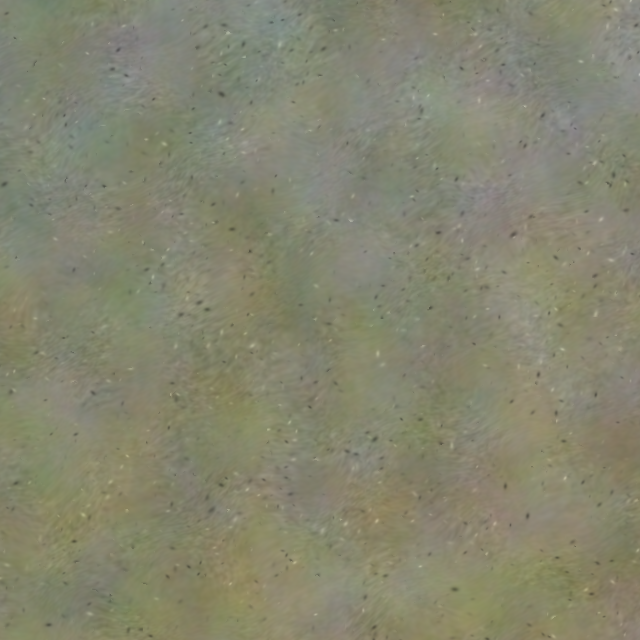
This texture is drawn by a Shadertoy shader. Its source:

```glsl
// Weathered olive-grey ground: soft mottled hues, slanted fine grain and sparse specks

const vec3 UPPER_GREY  = vec3(0.515, 0.522, 0.470);
const vec3 LOWER_OLIVE = vec3(0.527, 0.520, 0.402);
const vec3 YELLOW_AXIS = vec3(0.008, 0.008, -0.080);
const vec3 RED_AXIS    = vec3(0.036, -0.014, 0.008);
const float SLANT = 0.42;

// Integer hash giving two values in 0..1
vec2 hash2(vec2 cell, float seed) {
    uvec3 q = uvec3(ivec3(vec3(cell, seed)) + 4096);
    q = q * 1664525u + 1013904223u;
    q.x += q.y * q.z; q.y += q.z * q.x; q.z += q.x * q.y;
    q ^= q >> 16u;
    q.x += q.y * q.z; q.y += q.z * q.x;
    return vec2(q.xy >> 8u) / 16777216.0;
}

vec2 rotate(vec2 p, float angle) {
    float c = cos(angle), s = sin(angle);
    return vec2(c * p.x + s * p.y, c * p.y - s * p.x);
}

float cornerSlope(vec2 cell, vec2 offset, float seed) {
    float angle = 6.28318 * hash2(cell, seed).x;
    return dot(vec2(cos(angle), sin(angle)), offset);
}

float gradientNoise(vec2 p, float seed) {
    vec2 i = floor(p), f = fract(p);
    vec2 u = f * f * f * (f * (f * 6.0 - 15.0) + 10.0);
    vec2 e = vec2(1.0, 0.0);
    float low  = mix(cornerSlope(i, f, seed), cornerSlope(i + e, f - e, seed), u.x);
    float high = mix(cornerSlope(i + e.yx, f - e.yx, seed),
                     cornerSlope(i + 1.0, f - 1.0, seed), u.x);
    return mix(low, high, u.y);
}

float fbm(vec2 p, float seed) {
    float sum = 0.0, gain = 1.0;
    for (int octave = 0; octave < 5; octave++) {
        sum += gain * gradientNoise(p, seed + float(octave));
        p = rotate(p, 0.6) * 2.03 + 3.7;
        gain *= 0.58;
    }
    return sum;
}

// Soft slanted ellipses, one candidate per cell; density is the share kept
float specks(vec2 uv, float cells, float density, float size, float seed) {
    vec2 p = uv * cells, home = floor(p);
    float cover = 0.0;
    for (int y = -1; y <= 1; y++)
    for (int x = -1; x <= 1; x++) {
        vec2 cell = home + vec2(x, y);
        vec2 place = hash2(cell, seed);
        vec2 look = hash2(cell, seed + 1.0);
        vec2 kind = hash2(cell, seed + 2.0);
        float tilt = SLANT + (look.x - 0.5) * 2.4;
        vec2 d = rotate(p - cell - place, tilt) / (cells * size);
        d /= mix(0.6, 1.3, look.y) * vec2(1.35, 0.8);
        float strength = step(kind.x, density) * mix(0.15, 1.0, kind.y * kind.y * kind.y);
        cover = max(cover, strength * exp(-dot(d, d)));
    }
    return cover;
}

void mainImage(out vec4 fragColor, in vec2 fragCoord) {
    vec2 uv = fragCoord / iResolution.y;
    vec2 bend = vec2(gradientNoise(uv * 9.0, 1.0), gradientNoise(uv * 9.0, 2.0));
    vec2 grainUv = rotate(uv + 0.03 * bend, SLANT);

    // Broad vertical drift from olive to grey
    float height = uv.y + 0.25 * gradientNoise(uv * 2.5, 5.0);
    vec3 color = mix(LOWER_OLIVE, UPPER_GREY, smoothstep(0.05, 0.95, height));

    // Cloudy hue and brightness patches
    color += YELLOW_AXIS * fbm(uv * 6.5, 11.0);
    color += RED_AXIS * (fbm(uv * 7.0, 21.0) + 0.4 * (uv.x - uv.y));
    color += 0.062 * fbm(uv * 5.5, 31.0);
    color += 0.035 * (uv.x - 0.5) * uv.y;

    // Fine slanted grain, stronger in some patches
    float patches = smoothstep(-0.35, 0.45, fbm(uv * 8.0, 41.0));
    float grain = gradientNoise(grainUv * vec2(48.0, 85.0), 51.0)
                + 0.9 * gradientNoise(grainUv * vec2(100.0, 170.0), 52.0);
    color += grain * mix(0.018, 0.056, patches);
    color += RED_AXIS * 0.35 * gradientNoise(grainUv * vec2(40.0, 60.0), 53.0);

    // Dark pits and pale flecks
    float pits = specks(uv, 60.0, mix(0.08, 0.55, patches), 0.0030, 61.0);
    float darkGrains = specks(uv, 17.0, 0.25, 0.0038, 71.0);
    float flecks = specks(uv, 56.0, mix(0.06, 0.45, patches), 0.0029, 81.0);
    color *= 1.0 - 0.36 * pits - 0.40 * darkGrains;
    color += vec3(0.17, 0.17, 0.155) * flecks;

    fragColor = vec4(clamp(color, 0.0, 1.0), 1.0);
}
```
